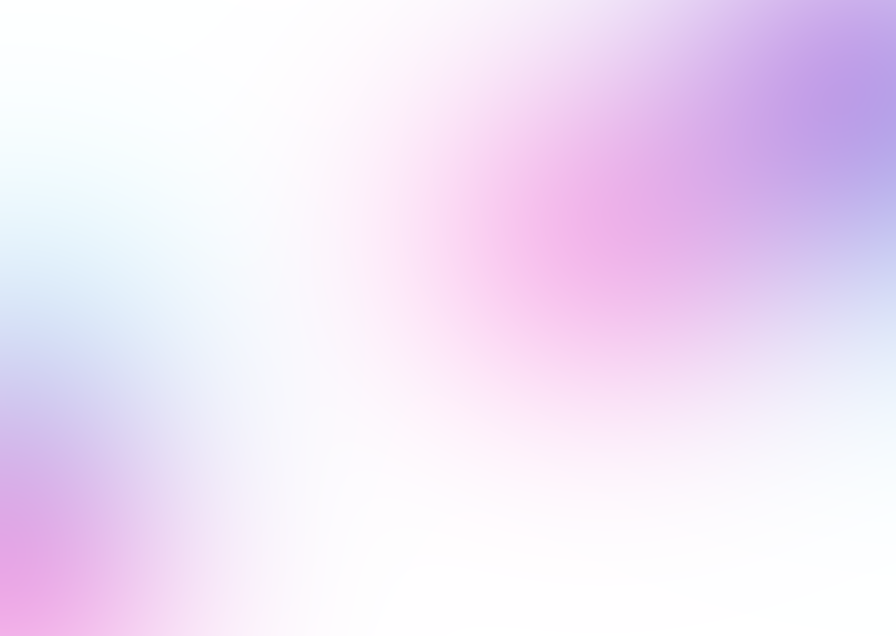
Write a Shadertoy shader that draws this background.

```glsl
// Soft pastel gradient: violet and pink glows at upper right, blue and magenta at lower left, on white.

const vec3 WHITE = vec3(1.0);

// Light absorbed from white by each tint
const vec3 CYAN_ABSORB    = vec3(1.0, 0.0, 0.0);
const vec3 VIOLET_ABSORB  = vec3(0.0, 0.36, 0.085);
const vec3 PINK_ABSORB    = vec3(0.005, 0.26, 0.075);
const vec3 MAGENTA_ABSORB = vec3(0.0, 0.35, 0.10);

// Elliptical Gaussian falloff, 1 at the center
float glow(vec2 uv, vec2 center, vec2 spread) {
    vec2 d = (uv - center) / spread;
    return exp(-0.5 * dot(d, d));
}

// Upper right: pink heart, violet corner, blue fringe
vec3 upperRightAbsorb(vec2 uv) {
    return 0.29 * CYAN_ABSORB * glow(uv, vec2(1.042, 0.808), vec2(0.220, 0.256))
         + VIOLET_ABSORB * glow(uv, vec2(0.970, 0.872), vec2(0.163, 0.220))
         + PINK_ABSORB * glow(uv, vec2(0.671, 0.634), vec2(0.156, 0.201));
}

// Lower left: magenta corner with a blue glow above it
vec3 lowerLeftAbsorb(vec2 uv) {
    return 0.18 * CYAN_ABSORB * glow(uv, vec2(0.026, 0.373), vec2(0.152, 0.232))
         + MAGENTA_ABSORB * glow(uv, vec2(0.0, 0.130), vec2(0.147, 0.248));
}

void mainImage(out vec4 fragColor, in vec2 fragCoord) {
    vec2 uv = fragCoord / iResolution.xy;
    vec3 color = WHITE - upperRightAbsorb(uv) - lowerLeftAbsorb(uv);
    fragColor = vec4(clamp(color, 0.0, 1.0), 1.0);
}
```
